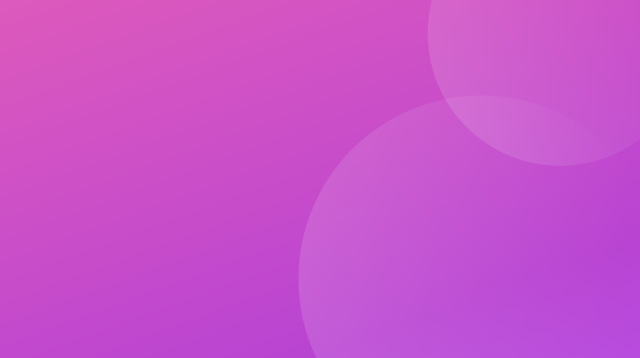
A WebGL 2 fragment shader for this background:

```glsl
#version 300 es
precision highp float;

uniform vec2 u_resolution;
out vec4 fragColor;

const vec3 PINK = vec3(0.865, 0.352, 0.738);
const vec3 PURPLE = vec3(0.725, 0.265, 0.825);
const vec3 VIOLET = vec3(0.722, 0.300, 0.872);

// Position along a tilted gradient: 0 at the top left, 1 at the bottom right.
float gradientPosition(vec2 p, float aspect, float angle) {
    vec2 direction = vec2(sin(angle), cos(angle));
    vec2 fromTopLeft = vec2(p.x, 1.0 - p.y);
    return dot(fromTopLeft, direction) / dot(vec2(aspect, 1.0), direction);
}

vec3 threeStops(float t, float middle, vec3 first, vec3 second, vec3 third) {
    vec3 color = mix(first, second, clamp(t / middle, 0.0, 1.0));
    return mix(color, third, clamp((t - middle) / (1.0 - middle), 0.0, 1.0));
}

// Opacity of a smooth-edged disc that fades out along a direction.
float fadingDisc(vec2 p, vec2 center, float radius, vec2 fadeDirection, float opacity, float edge) {
    vec2 offset = p - center;
    float coverage = 1.0 - smoothstep(-edge, edge, length(offset) - radius);
    float along = dot(offset / radius, normalize(fadeDirection));
    float fade = clamp((0.8 - along) / 1.8, 0.0, 1.0);
    return opacity * coverage * fade;
}

void main() {
    // Units of canvas height, origin at the lower left.
    vec2 p = gl_FragCoord.xy / u_resolution.y;
    float aspect = u_resolution.x / u_resolution.y;
    float edge = 0.75 / u_resolution.y;

    // Background gradient
    float t = gradientPosition(p, aspect, radians(20.0));
    vec3 color = threeStops(t, 0.8, PINK, PURPLE, VIOLET);

    // Translucent discs, anchored to the right side
    vec2 large = vec2(aspect - 0.442, 0.221);
    vec2 small = vec2(aspect - 0.223, 0.907);
    color = mix(color, vec3(1.0), fadingDisc(p, large, 0.512, vec2(1.0, 0.0), 0.13, edge));
    color = mix(color, vec3(1.0), fadingDisc(p, small, 0.370, vec2(0.85, 0.5), 0.13, edge));

    fragColor = vec4(color, 1.0);
}
```
